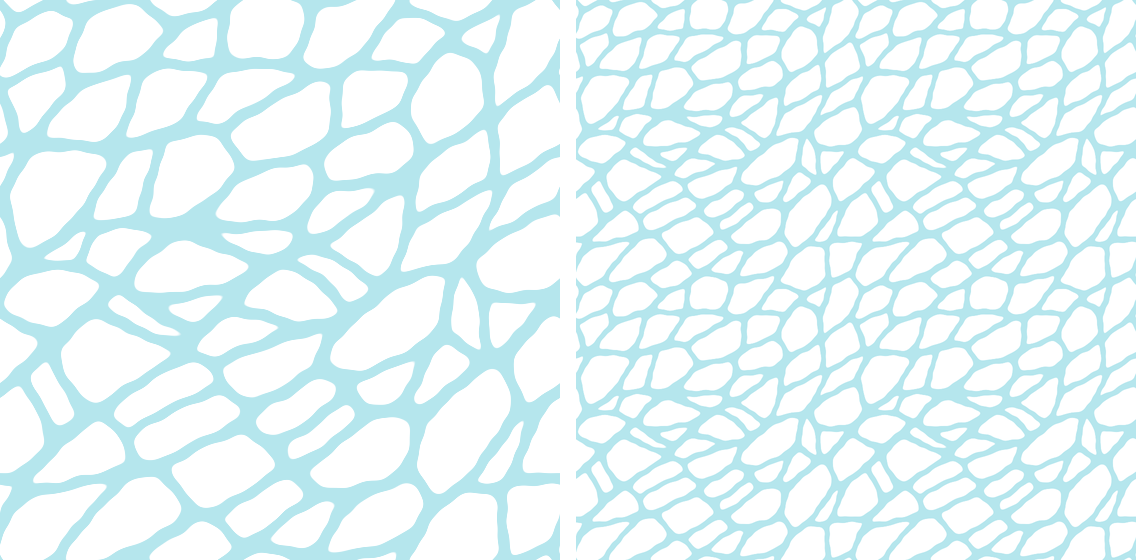
Left, the tile; right, the same tile 2 across and 2 down.
This pattern is drawn by a three.js fragment shader. Its source:

```glsl
// Rounded white pebbles parted by pale aqua channels, seamless on all sides.
// A wrapped, weighted cellular pattern is stretched along a drifting slant;
// distances to all walls of a cell blend softly, which rounds its corners.

#define CELLS 8.0          // sites across the canvas, whole number
#define JITTER 0.92        // scatter of the sites, 0 = regular grid
#define SIZE_SPREAD 0.42   // difference between big and small pebbles
#define STRETCH 1.8        // length to width of the pebbles
#define SLANT 0.62         // mean direction, radians
#define SLANT_DRIFT 0.28   // change of direction across the canvas
#define INSET 0.0095       // half width of the channels
#define ROUND_SMALL 0.004  // corner softness of small pebbles
#define ROUND_BIG 0.011    // corner softness of big pebbles
#define WOBBLE 0.0012      // unevenness of the outlines
#define EDGE_SOFT 0.0009   // half width of the smoothed edge

varying vec2 vUv;

const float TAU = 6.2831853;
const vec3 PEBBLE = vec3(1.0);
const vec3 CHANNEL = vec3(0.71, 0.90, 0.93);

vec3 hash3(vec2 p) {
  vec3 h = fract(vec3(p.xyx) * vec3(0.1031, 0.1030, 0.0973) + 0.137);
  h += dot(h, h.yxz + 33.33);
  return fract((h.xxy + h.yzz) * h.zyx);
}

// Position (xy) and relative size (z) of the site in a wrapped grid cell
vec3 site(vec2 cell) {
  vec3 h = hash3(mod(cell, CELLS) + 3.0);
  return vec3(cell + 0.5 + (h.xy - 0.5) * JITTER, h.z);
}

// Whole-number sine waves, so that the warp wraps
vec2 wobble(vec2 uv) {
  vec2 a = TAU * uv;
  vec2 slow = sin(vec2(3.0 * a.y + 2.0 * a.x, 3.0 * a.x - 2.0 * a.y + 1.3));
  vec2 mid = sin(vec2(11.0 * a.y - 5.0 * a.x + 0.7, 12.0 * a.x + 7.0 * a.y));
  vec2 fine = sin(vec2(23.0 * a.y + 14.0 * a.x, 21.0 * a.x - 17.0 * a.y + 2.1));
  return WOBBLE * (4.0 * slow + 1.6 * mid + 0.7 * fine);
}

// Space squeezed along the slant, so that cells grow long in that direction
mat2 slantMetric(vec2 uv) {
  float angle = SLANT - SLANT_DRIFT * cos(TAU * (uv.x - 0.4));
  float c = cos(angle), s = sin(angle), r = sqrt(STRETCH);
  return mat2(c / r, -s * r, s / r, c * r);
}

// Soft distance to the walls of the surrounding cell, in canvas units
float wallDistance(vec2 uv) {
  vec2 p = (uv + wobble(uv)) * CELLS;
  vec2 base = floor(p);
  mat2 metric = slantMetric(uv);

  // Owner of this point
  float best = 1e3;
  vec2 owner = vec2(0.0);
  float size = 0.0;
  for (int j = -3; j <= 3; j++) {
    for (int i = -3; i <= 3; i++) {
      vec3 s = site(base + vec2(float(i), float(j)));
      vec2 d = metric * (s.xy - p);
      float power = dot(d, d) - SIZE_SPREAD * s.z;
      if (power < best) {
        best = power;
        owner = d;
        size = s.z;
      }
    }
  }

  // Blend of the distances to the walls shared with all neighbours
  float softness = mix(ROUND_SMALL, ROUND_BIG, size);
  float total = 1e-6;
  for (int j = -3; j <= 3; j++) {
    for (int i = -3; i <= 3; i++) {
      vec3 s = site(base + vec2(float(i), float(j)));
      vec2 d = metric * (s.xy - p);
      vec2 across = d - owner;
      if (dot(across, across) > 1e-5) {
        float power = dot(d, d) - SIZE_SPREAD * s.z;
        float wall = (power - best) / (2.0 * CELLS * length(across * metric));
        total += exp(-wall / softness);
      }
    }
  }
  return -softness * log(total);
}

void main() {
  float inside = wallDistance(vUv) - INSET;
  float cover = smoothstep(-EDGE_SOFT, EDGE_SOFT, inside);
  gl_FragColor = vec4(mix(CHANNEL, PEBBLE, cover), 1.0);
}
```
